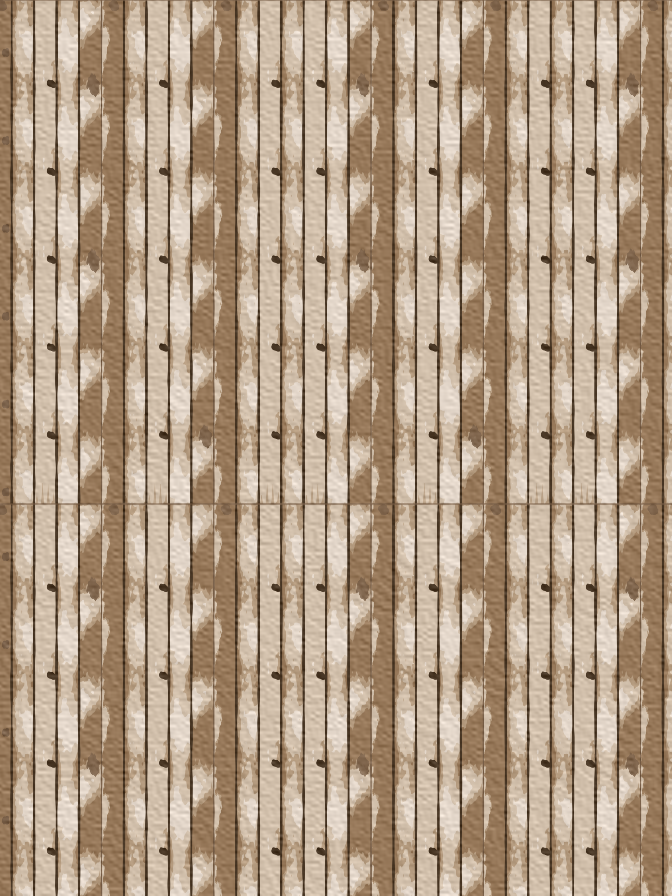
A WebGL 2 fragment shader for this texture:

```glsl
#version 300 es
precision highp float;
// Weathered wooden planks with peeling paint, knots, dark seams and an embossed grain.
uniform vec2 u_resolution;
out vec4 fragColor;

const float PLANKS = 29.92;       // planks across the canvas
const float FIRST_SEAM = 0.52;    // offset of the first seam, in planks
const float CYCLE = 12.0;         // planks before the order repeats
const float TILE = 0.5625;        // tile height, in canvas heights
const float ROW = 0.0981;         // wear pattern height, in canvas heights
const float ROW_ASPECT = 3.91;    // row height over plank width
const float KNOT_PHASE = 0.956;   // knot position within a row
const float SEAM_HALF = 0.048;    // half seam width, in planks
const vec2 GRAIN = vec2(150.0, 270.0);
const float GRAIN_DEPTH = 0.13;
const float TAU = 6.2831853;

const vec3 WHITE = vec3(0.89, 0.84, 0.79);
const vec3 CREAM = vec3(0.82, 0.75, 0.67);
const vec3 TAN = vec3(0.70, 0.60, 0.49);
const vec3 BROWN = vec3(0.59, 0.47, 0.35);
const vec3 SHADOW = vec3(0.47, 0.37, 0.28);
const vec3 DARK = vec3(0.28, 0.21, 0.14);

float hash(vec2 p) {
  return fract(sin(dot(p, vec2(127.1, 311.7))) * 43758.5453);
}

// Value noise that wraps vertically after a whole number of cells.
float noise(vec2 p, float period) {
  vec2 i = floor(p), f = fract(p);
  f = f * f * (3.0 - 2.0 * f);
  float y0 = mod(i.y, period), y1 = mod(i.y + 1.0, period);
  return mix(mix(hash(vec2(i.x, y0)), hash(vec2(i.x + 1.0, y0)), f.x),
             mix(hash(vec2(i.x, y1)), hash(vec2(i.x + 1.0, y1)), f.x), f.y);
}

// Coverage of the region where d is negative.
float fill(float d, float aa) { return 1.0 - smoothstep(-0.5 * aa, 0.5 * aa, d); }

float wave(float v, float centre) { return 0.5 + 0.5 * cos(TAU * (v - centre)); }

// Kind of plank: 0 patched, 1 plain with knots, 2 whitewashed, 3 peeling, 4 bare.
float plankKind(float k) {
  float i = mod(k + 2.0, CYCLE);
  return k < 0.0 ? 4.0 : i < 2.0 ? i : mod(i - 2.0, 5.0);
}

// Paint loss from 0 (white) to 1 (bare wood); f runs across, v down the row.
float paintWear(float kind, float f, float v, float n) {
  float left = smoothstep(0.35, 0.0, f), right = smoothstep(0.55, 1.0, f);
  if (kind < 0.5) {
    float c = wave(v, 0.47);
    return 0.57 - 0.36 * c + 0.5 * left + 0.25 * right * (1.0 - c) + 0.5 * n;
  }
  if (kind < 1.5) {
    float streak = smoothstep(0.5, 0.93, v) * smoothstep(1.0, 0.95, v);
    return 0.38 + 0.32 * right * streak + 0.45 * n * streak;
  }
  if (kind < 2.5) {
    float c = wave(v, 0.53);
    return 0.42 - 0.31 * c + (0.4 * right + 0.4 * left) * (1.0 - c) + 0.38 * n;
  }
  if (kind < 3.5)
    return 0.74 - 0.42 * cos(TAU * (v - 0.27 + 0.14 * f)) + 0.35 * (f - 0.5) + 0.5 * n;
  float edge = 0.36 * wave(v, 0.47) + 0.45 * n - 0.04;
  return clamp(0.62 + 4.0 * (f - edge), 0.36, 1.0);
}

void main() {
  vec2 uv = gl_FragCoord.xy / u_resolution;
  float aa = PLANKS / u_resolution.x;
  float x = uv.x * PLANKS - FIRST_SEAM;
  float k = floor(x), f = x - k, kind = plankKind(k);
  float t = mod(1.0 - uv.y, TILE);
  float rows = t / ROW, v = fract(rows);
  float row = floor(rows - 0.4);
  float bare = step(k, -0.5);

  // Peeling paint in four flat tones
  vec2 s = vec2(kind * 17.0, 0.0);
  float n = 0.6 * noise(vec2(f * 5.0, v * 7.0) + s, 7.0)
          + 0.4 * noise(vec2(f * 11.0, v * 22.0) + s, 22.0) - 0.5;
  float w = mix(paintWear(kind, f, v, n), 1.0, bare);
  float soft = clamp(fwidth(w), 0.01, 0.12);
  vec3 col = mix(WHITE, CREAM, 1.0 - fill(w - 0.26, soft));
  col = mix(col, TAN, 1.0 - fill(w - 0.53, soft));
  col = mix(col, BROWN, 1.0 - fill(w - 0.72, soft));

  // Knots on plain planks, spots on the bare border plank
  vec2 q = vec2(f - 0.8, (rows - row - KNOT_PHASE) * ROW_ASPECT);
  float knot = fill(length(q + vec2(-0.3 * q.y, 0.0)) - 0.19 - 0.15 * n, aa);
  col = mix(col, DARK, knot * step(abs(kind - 1.0), 0.5) * step(0.0, row));
  float spot = fill(length(vec2(f - 0.72, (v - 0.6) * ROW_ASPECT)) - 0.2 - 0.2 * n, aa);
  col = mix(col, SHADOW, spot * bare);

  // Smudges on some peeling planks, and at the tile top on bare ones
  float column = mod(k + 2.0, CYCLE);
  bool stained = column == 5.0 ? (row == 0.0 || row == 2.0) : (column == 10.0 && row == 4.0);
  float smudge = fill(length((q + vec2(0.2, 0.0)) / vec2(0.35, 0.6)) - 0.85 - n, aa * 2.0);
  col = mix(col, SHADOW, smudge * (stained ? 0.8 : 0.0));
  float cap = fill(length(vec2(f - 0.55, (rows - 0.07) * ROW_ASPECT)) - 0.24 - 0.2 * n, aa);
  col = mix(col, SHADOW, cap * step(3.5, kind) * 0.8);

  // Splinters at the tile foot of plain planks
  float rise = (TILE - t) / ROW;
  float reach = 0.1 + 0.18 * hash(vec2(floor(f * 4.0), 3.0));
  float splinter = fill(abs(fract(f * 4.0) - 0.5) - 0.28 * (1.0 - rise / reach), aa * 4.0);
  col = mix(col, TAN, splinter * step(abs(kind - 1.0), 0.5) * step(rise, reach) * 0.8);

  // Seams between planks and between tiles
  float seam = floor(x + 0.5);
  float faint = step(3.5, plankKind(seam));
  float ragged = SEAM_HALF * (0.75 + 0.6 * noise(vec2(seam, rows * 6.0), 64.0));
  float line = fill(abs(x - seam) - ragged * (1.0 - 0.4 * faint), aa);
  col = mix(col, mix(DARK, SHADOW, faint), line);
  float joint = fill(min(t, TILE - t) * u_resolution.y - 0.0013 * u_resolution.y, 1.0);
  col = mix(col, SHADOW, joint * 0.6);

  // Embossed grain
  vec2 g = uv * GRAIN;
  float relief = noise(g, 1024.0) - noise(g + vec2(0.25, 0.6), 1024.0);
  fragColor = vec4(col + GRAIN_DEPTH * relief, 1.0);
}
```
